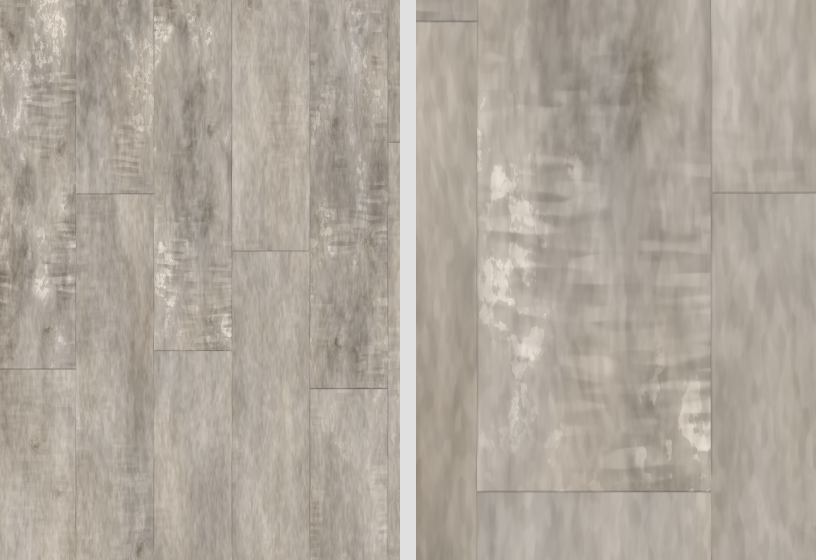
Left, the full canvas; right, a detail of the centre.
A Shadertoy shader for this texture:

```glsl
float hash(vec2 p) {
    vec3 h = fract(p.xyx * 0.1031);
    h += dot(h, h.yzx + 33.33);
    return fract((h.x + h.y) * h.z);
}

// Smooth cellular noise: random cell values blended by distance
float cells(vec2 p) {
    vec2 base = floor(p), f = p - base;
    float sum = 0.0, total = 0.0;
    for (int j = -1; j <= 1; j++)
    for (int i = -1; i <= 1; i++) {
        vec2 o = vec2(i, j), c = base + o;
        vec2 d = o + vec2(hash(c + 17.3), hash(c + 41.7)) - f;
        float w = exp(-7.0 * dot(d, d));
        sum += w * hash(c);
        total += w;
    }
    return sum / total;
}

// Layered noise centred on zero
float layers(vec2 p) {
    float sum = 0.0, amp = 0.55;
    for (int i = 0; i < 4; i++) {
        sum += amp * (cells(p) - 0.5);
        p = p * 2.03 + 11.7;
        amp *= 0.55;
    }
    return sum;
}

void mainImage(out vec4 fragColor, in vec2 fragCoord) {
    vec2 p = fragCoord / iResolution.y;
    float px = 1.0 / iResolution.y, plankWidth = 0.1393;

    // Per column: joint height, wear above it, wear below it
    vec3 columns[6] = vec3[6](
        vec3(0.341, 1.0, 0.15), vec3(0.654, 0.8, 0.25), vec3(0.374, 1.0, 0.1),
        vec3(0.552, 0.1, 0.2), vec3(0.306, 0.8, 0.5), vec3(0.746, 0.5, 0.4));
    float column = floor((p.x + 0.004) / plankWidth);
    float across = fract((p.x + 0.004) / plankWidth);
    vec3 plank = columns[int(mod(column, 6.0))];
    float upper = step(plank.x, p.y);
    float wear = mix(plank.z, plank.y, upper);
    float id = column * 2.0 + upper;
    vec2 q = vec2((across - 0.5) * plankWidth, p.y - plank.x);
    vec2 seed = vec2(id * 7.31 + 3.0, id * 3.17 + 5.0);

    // Knots push the grain aside and darken its core
    float bulge = 0.0, core = 0.0;
    float row = floor(q.y / 0.17);
    vec2 wobble = vec2(layers(q * 45.0 + seed), layers(q * 45.0 + seed + 31.0));
    for (int i = -1; i <= 1; i++) {
        vec2 k = vec2(id * 5.0, row + float(i) + 60.0);
        vec2 centre = vec2((hash(k) - 0.5) * 0.09,
                           (row + float(i) + 0.2 + 0.6 * hash(k + 9.1)) * 0.17);
        vec2 e = (q - centre) / vec2(0.018, 0.029) + 0.9 * wobble;
        float strength = smoothstep(0.35, 0.7, hash(k + 23.7));
        bulge += strength * exp(-dot(e, e));
        core += strength * exp(-9.0 * dot(e, e));
    }

    // Broad clouds, cathedral rings and fine fibres
    float bend = cells(q * vec2(12.0, 5.0) + seed);
    vec2 g = q + vec2(0.012 * bend + 0.008 * bulge, 0.0);
    float tone = 0.14 * layers(g * vec2(17.0, 4.5) + seed + 7.0);
    tone += 0.12 * layers(g * vec2(42.0, 6.0) + seed);
    tone += 0.07 * layers(g * vec2(120.0, 30.0) + seed);
    tone += 0.06 * (cells(g * vec2(300.0, 85.0) + seed) - 0.5);
    float rings = sin(q.x * 330.0 + bend * 30.0 + bulge * 24.0 + 3.0 * wobble.x);
    tone += rings * (0.005 + 0.016 * bulge) - 0.11 * core - 0.03 * bulge;

    // Strips inside each plank differ slightly in tone
    float split = 0.35 + 0.4 * hash(seed) + 0.02 * sin(q.y * 23.0 + id);
    tone += (hash(seed + 2.0) - 0.5) * 0.05 * smoothstep(-0.02, 0.02, across - split);
    tone += 0.024 - 0.042 * wear;

    // Weathering: dark stains broken up by rough grain
    float patches = layers(q * vec2(16.0, 6.0) + seed + 50.0);
    float stain = wear * smoothstep(-0.05, 0.28, patches);
    float rough = layers(q * vec2(85.0, 50.0) + seed + 20.0);
    tone -= stain * (0.07 + 0.20 * rough);

    // Saw marks: short uneven dashes across the grain
    vec2 sawSpace = vec2(q.x * 36.0, q.y * 170.0 + 1.5 * bend) + seed;
    float dash = cells(sawSpace + 90.0) - 0.5;
    float sawArea = smoothstep(0.0, 0.2, layers(q * vec2(14.0, 8.0) + seed + 80.0));
    tone += dash * sawArea * (0.025 + 0.12 * wear);

    // Pale chalky wash and small chipped flecks
    float chalk = smoothstep(-0.04, 0.25, layers(q * vec2(22.0, 8.0) + seed + 110.0));
    float flecks = smoothstep(0.05, 0.22, layers(q * vec2(130.0, 75.0) + seed + 140.0)
                                          + 0.12 * dash);
    tone += wear * chalk * (0.045 + 0.11 * flecks);

    // Grey wood with a faint drift between warm and cool
    float warmth = layers(q * vec2(18.0, 5.0) + seed + 170.0) + 0.3 * bulge;
    vec3 color = vec3(0.682, 0.649, 0.607) + tone;
    color += warmth * vec3(0.02, 0.0, -0.03);

    // Faint broken seams along the planks, clearer at their end joints
    float side = min(across, 1.0 - across) * plankWidth;
    float gap = 0.02 + 0.11 * smoothstep(0.3, 0.7, cells(vec2(column + 0.5, p.y * 16.0)));
    float seam = 1.0 - smoothstep(0.0, 0.0006 + px, side);
    float joint = 1.0 - smoothstep(0.0, 0.0006 + px, abs(q.y));
    color *= 1.0 - max(gap * seam, (0.12 + 0.12 * bend) * joint);

    fragColor = vec4(clamp(color, 0.0, 1.0), 1.0);
}
```
